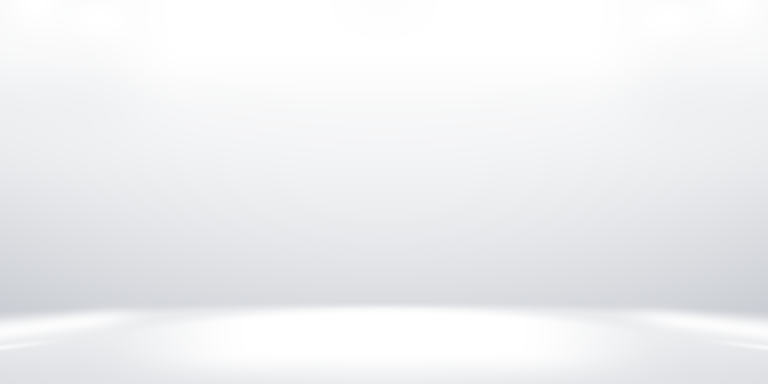
A WebGL 1 fragment shader for this background:

```glsl
precision mediump float;
// Bright empty studio: a pale grey wall under soft ceiling lights, meeting a
// glossy floor with a white pool of light and slanted streaks at both sides.
// Each part sets a darkness below white; the scene is mirrored about x = 0.5.

uniform vec2 u_resolution;

#define SHADE_TINT vec3(1.0, 0.94, 0.83)
#define WALL_SHADE 0.12
#define SIDE_SHADE 0.055
#define FLOOR_SHADE 0.08
#define HORIZON 0.205
#define POOL_CURVE 0.12
#define STREAK_SLOPE 0.12

// Falls smoothly from 1 at lo to 0 at hi
float fall(float lo, float hi, float v) {
  return 1.0 - smoothstep(lo, hi, v);
}

// Soft elliptical light, 1 at its centre
float glow(vec2 p, vec2 centre, vec2 radius) {
  vec2 d = (p - centre) / radius;
  return exp(-dot(d, d));
}

// Slanted band that starts at inner and brightens towards the side
float streak(vec2 p, float sideHeight, float width, float inner) {
  float offset = p.y - sideHeight - STREAK_SLOPE * (1.0 - p.x);
  float d = offset / width;
  return exp(-d * d) * smoothstep(inner, inner + 0.2, p.x);
}

// Wall darkness: deeper towards the floor and the sides
float wallShade(vec2 p) {
  float depth = clamp((0.75 - p.y) / 0.55, 0.0, 1.0);
  float shade = 0.03 * fall(0.7, 0.88, p.y) + WALL_SHADE * pow(depth, 1.6);
  shade += SIDE_SHADE * p.x * p.x * fall(0.35, 0.95, p.y);

  // Pale surround of the ceiling panel, with small lamps near the corners
  float surround = 0.024 * smoothstep(0.52, 0.78, p.x) * smoothstep(0.55, 0.8, p.y);
  float lamps = glow(p, vec2(0.74, 0.95), vec2(0.09, 0.06))
              + glow(p, vec2(0.91, 0.99), vec2(0.07, 0.07));
  shade += surround * (1.0 - min(lamps, 1.0));
  return shade + 0.008 * glow(p, vec2(0.0, 1.0), vec2(0.12, 0.09));
}

// Floor darkness: grey at the front corners, cleared by the central pool
float floorShade(vec2 p) {
  float shade = FLOOR_SHADE + 0.05 * p.x * fall(0.0, 0.14, p.y);
  float edge = HORIZON - POOL_CURVE * p.x * p.x;
  float pool = fall(0.32, 0.8, p.x) * smoothstep(-0.02, 0.09, p.y)
             * fall(edge - 0.025, edge + 0.008, p.y);
  return shade * (1.0 - pool);
}

void main() {
  vec2 uv = gl_FragCoord.xy / u_resolution;
  vec2 p = vec2(abs(uv.x - 0.5) * 2.0, uv.y);

  // Join wall and floor along a slightly bowed, soft horizon
  float horizon = HORIZON - 0.035 * p.x * p.x;
  float blur = mix(0.01, 0.022, p.x);
  float wall = smoothstep(horizon - blur, horizon + blur, p.y);
  float shade = mix(floorShade(p), wallShade(p), wall);

  // Reflected light: one broad streak and one thin streak on each side
  shade *= 1.0 - 0.85 * streak(p, 0.135, 0.022, 0.58);
  shade *= 1.0 - 0.7 * streak(p, 0.094, 0.006, 0.8);

  gl_FragColor = vec4(1.0 - shade * SHADE_TINT, 1.0);
}
```
